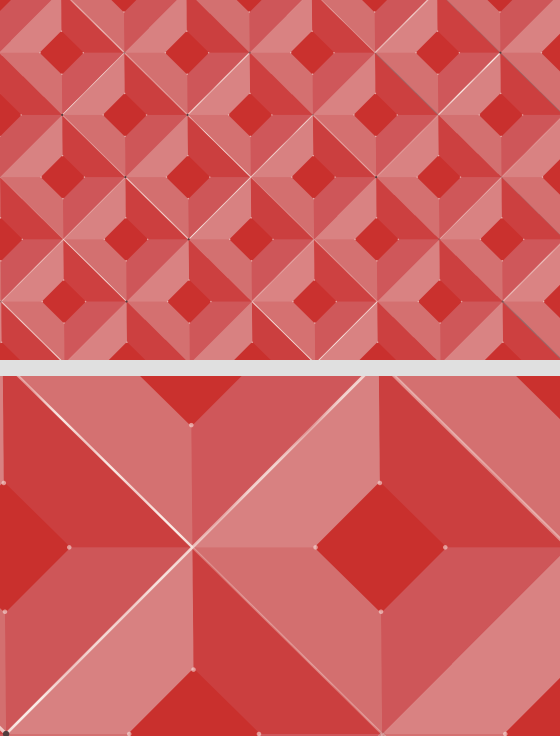
Top, the full canvas; bottom, a detail of the centre.
Reproduce this pattern procedurally as a Shadertoy shader.

```glsl
// Faceted red diamond tiles in a diagonal grid, with unevenly worn pale seams.

const vec2 HALF_TILE = vec2(0.1741, 0.1728);   // half diagonals, in canvas heights
const vec2 GRID_OFFSET = vec2(0.093, 0.008);   // a tile centre, from the canvas middle
const float SHEAR = 0.009;
const int SAMPLES = 3;

const vec3 UPPER_LEFT  = vec3(0.85, 0.51, 0.51);
const vec3 UPPER_RIGHT = vec3(0.80, 0.25, 0.25);
const vec3 LOWER_LEFT  = vec3(0.83, 0.44, 0.44);
const vec3 LOWER_RIGHT = vec3(0.81, 0.34, 0.35);
const vec3 CORE        = vec3(0.79, 0.19, 0.18);
const vec3 SEAM_PALE   = vec3(0.98, 0.92, 0.90);
const vec3 SEAM_GREY   = vec3(0.56, 0.42, 0.42);
const vec3 JOINT_DARK  = vec3(0.32, 0.24, 0.24);

float hash(vec2 p) {
    vec3 q = fract(vec3(p.xyx) * 0.1031);
    q += dot(q, q.yzx + 33.33);
    return fract((q.x + q.y) * q.z);
}

// One-dimensional gradient noise, about -0.5 to 0.5
float gradientNoise(float x, float seed) {
    float i = floor(x), f = x - i;
    float g0 = hash(vec2(i, seed)) * 2.0 - 1.0;
    float g1 = hash(vec2(i + 1.0, seed)) * 2.0 - 1.0;
    float blend = f * f * f * (f * (f * 6.0 - 15.0) + 10.0);
    return mix(g0 * f, g1 * (f - 1.0), blend);
}

// Coverage of a shape from its signed distance
float coverage(float dist, float blur) {
    return 1.0 - smoothstep(-blur, blur, dist);
}

float roundedBox(vec2 p, float halfSide, float radius) {
    vec2 q = abs(p) - halfSide + radius;
    return length(max(q, 0.0)) + min(max(q.x, q.y), 0.0) - radius;
}

// Opacity of one tile edge; each edge has its own strength, width and wear
float seam(float across, float along, vec2 edge, float blur) {
    float strength = smoothstep(0.35, 0.85, hash(edge + 40.0));
    float halfWidth = mix(0.0035, 0.0075, hash(edge + 71.0));
    float wear = clamp(0.85 + 0.8 * gradientNoise(along * 4.0, hash(edge) * 50.0), 0.0, 1.0);
    return strength * wear * coverage(abs(across) - halfWidth, blur);
}

// Four flat facets meeting on the tile axes, around a small core
vec3 tileColor(vec2 local, vec2 axis, float blur) {
    float right = smoothstep(-blur, blur, axis.x);
    float top = smoothstep(-blur, blur, axis.y);
    vec3 color = mix(mix(LOWER_LEFT, UPPER_LEFT, top),
                     mix(LOWER_RIGHT, UPPER_RIGHT, top), right);
    color = mix(color, CORE, coverage(roundedBox(local, 0.176, 0.016), blur));

    // Pale specks on the core corners
    vec2 a = abs(axis);
    float speck = min(length(a - vec2(0.345, 0.0)), length(a - vec2(0.0, 0.345)));
    return mix(color, SEAM_PALE, 0.55 * coverage(speck - 0.012, blur));
}

vec3 pattern(vec2 p, float blur) {
    p -= GRID_OFFSET;
    p.x += SHEAR * p.y;
    vec2 q = p / HALF_TILE;

    // Diagonal grid: tile centres on integers, edges on half integers
    vec2 d = 0.5 * vec2(q.x + q.y, q.y - q.x);
    vec2 cell = floor(d + 0.5);
    vec2 local = d - cell;
    vec2 axis = vec2(local.x - local.y, local.x + local.y);
    vec3 color = tileColor(local, axis, blur);
    color += 0.008 * (hash(cell + 9.0) - 0.5);

    // Falling seams turn grey toward the right; rising seams stay pale
    vec2 corner = floor(d) + 0.5;
    vec2 falling = vec2(corner.x, cell.y);
    vec2 rising = vec2(cell.x, corner.y);
    vec3 fallingColor = mix(SEAM_PALE, SEAM_GREY, step(1.0, falling.x - falling.y));
    color = mix(color, fallingColor, seam(d.x - corner.x, d.y, falling, blur));
    color = mix(color, SEAM_PALE, seam(d.y - corner.y, d.x, rising, blur));

    // Dark pinholes where four tiles meet
    float jointStrength = smoothstep(0.2, 0.7, hash(corner + 23.0));
    float joint = coverage(length(d - corner) - 0.012, blur);
    return mix(color, JOINT_DARK, jointStrength * joint);
}

void mainImage(out vec4 fragColor, in vec2 fragCoord) {
    float sampleBlur = 0.5 / (float(SAMPLES) * iResolution.y * HALF_TILE.y);
    vec3 sum = vec3(0.0);
    for (int y = 0; y < SAMPLES; y++) {
        for (int x = 0; x < SAMPLES; x++) {
            vec2 jitter = (vec2(x, y) + 0.5) / float(SAMPLES) - 0.5;
            vec2 p = (fragCoord + jitter - 0.5 * iResolution.xy) / iResolution.y;
            sum += pattern(p, sampleBlur);
        }
    }
    fragColor = vec4(sum / float(SAMPLES * SAMPLES), 1.0);
}
```
